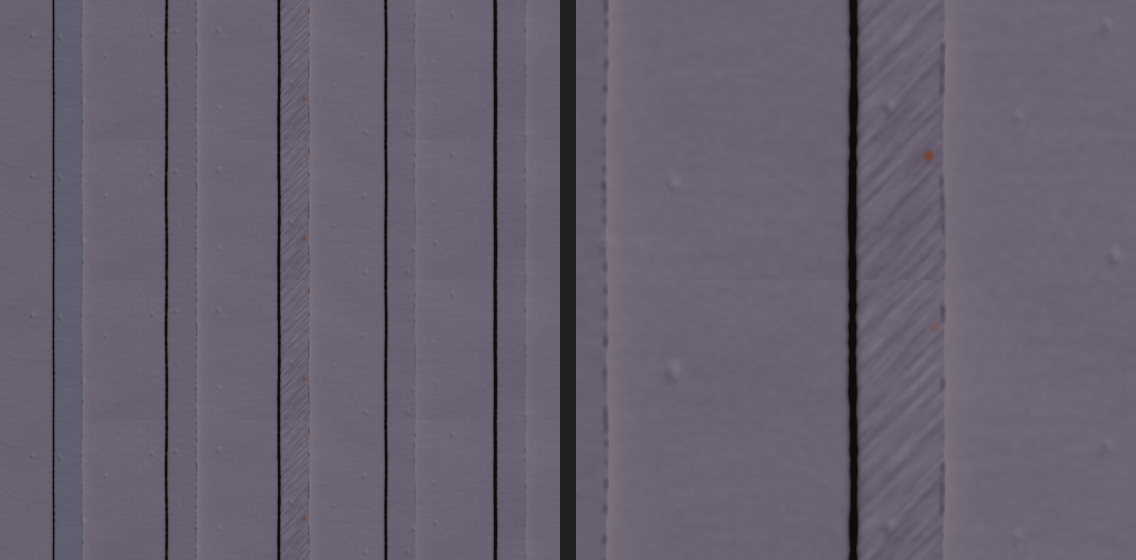
Left, the full canvas; right, a detail of the centre.
Give the GLSL for this texture, as a Shadertoy shader.

```glsl
// Painted vertical cladding: five boards across, each with a dark groove, a narrow
// strip and a pale raised lip. Surface wear is built from gradient noise in a tile
// that repeats four times up the canvas, leaving faint seams between the rows.

const float ROWS = 4.0;
const int BOARDS = 5;
const vec3 PAINT = vec3(0.415, 0.383, 0.445);
const vec3 COOL_PAINT = vec3(0.385, 0.382, 0.450);
const vec3 LIP = vec3(0.485, 0.445, 0.470);
const vec3 GROOVE = vec3(0.055, 0.047, 0.035);
const vec3 RUST = vec3(0.46, 0.25, 0.17);

// Per board: groove position, groove half width, strip width, lip strength
const vec4 LAYOUT[BOARDS] = vec4[BOARDS](
    vec4(0.0955, 0.0013, 0.052, 0.75),
    vec4(0.2970, 0.0021, 0.055, 0.90),
    vec4(0.4980, 0.0024, 0.055, 0.80),
    vec4(0.6890, 0.0023, 0.053, 0.55),
    vec4(0.8845, 0.0030, 0.055, 0.60));

vec2 hash2(vec2 cell) {
    vec3 q = fract(cell.xyx * vec3(0.1031, 0.1030, 0.0973));
    q += dot(q, q.yzx + 33.33);
    return fract((q.xx + q.yz) * q.zy);
}

float cornerSlope(vec2 cell, vec2 offset) {
    float angle = 6.2832 * hash2(cell).x;
    return dot(vec2(cos(angle), sin(angle)), offset);
}

float gradientNoise(vec2 p) {
    vec2 i = floor(p), f = fract(p);
    vec2 u = f * f * f * (f * (f * 6.0 - 15.0) + 10.0);
    vec2 e = vec2(1.0, 0.0);
    return mix(mix(cornerSlope(i, f), cornerSlope(i + e, f - e), u.x),
               mix(cornerSlope(i + e.yx, f - e.yx), cornerSlope(i + 1.0, f - 1.0), u.x), u.y);
}

// Sparse dents, shaded dark on one side and light on the other
float dents(vec2 p, float density) {
    vec2 cell = floor(p);
    vec2 q = fract(p) - mix(vec2(0.3), vec2(0.7), hash2(cell + 17.0));
    q += 0.06 * gradientNoise(p * 9.0);
    vec2 chance = hash2(cell + 51.0);
    float size = mix(90.0, 220.0, chance.y);
    return step(chance.x, density) * (q.x + q.y) * exp(-size * dot(q, q * vec2(1.0, 0.6)));
}

// Broad mottling, horizontal grain and fine paint texture
float paintRelief(vec2 p) {
    return 0.016 * gradientNoise(p * vec2(7.0, 13.0))
         + 0.012 * gradientNoise(p * vec2(22.0, 110.0))
         + 0.016 * gradientNoise(p * vec2(130.0, 190.0))
         + 0.010 * gradientNoise(p * 310.0);
}

// Strokes of a brush rising to the right
float brushStrokes(vec2 p) {
    vec2 q = vec2(p.x + p.y, p.y - p.x) * 0.7071;
    return 0.060 * gradientNoise(q * vec2(24.0, 210.0))
         + 0.030 * gradientNoise(q * vec2(50.0, 380.0) + 9.0);
}

float softDisc(vec2 p, vec2 center, float radius, float blur) {
    return 1.0 - smoothstep(radius - blur, radius + blur, length(p - center));
}

void mainImage(out vec4 fragColor, in vec2 fragCoord) {
    vec2 uv = fragCoord / iResolution.xy;
    vec2 p = vec2(uv.x, fract(uv.y * ROWS) / ROWS);
    float blur = max(0.0008, 0.7 / iResolution.y);

    vec3 color = PAINT + paintRelief(p) + 0.7 * dents(p * 24.0, 0.13);
    color += 0.010 * (smoothstep(0.0, 0.6, p.x) - 0.5);
    color += 0.006 * (p.y * ROWS - 0.5);

    float grooveMask = 0.0, grooveShadow = 0.0;
    for (int i = 0; i < BOARDS; i++) {
        vec4 board = LAYOUT[i];
        float seed = float(i) * 7.3;
        float x = p.x - board.x;
        x -= round(x);

        // Narrow strip between groove and lip
        float ragged = gradientNoise(vec2(seed, p.y * 110.0));
        float lipX = x - board.z - 0.0015 * ragged
                   - 0.002 * gradientNoise(vec2(seed + 3.0, p.y * 14.0));
        float onBoard = smoothstep(-blur, blur, lipX);
        float strip = smoothstep(-blur, blur, x) * (1.0 - onBoard);
        color -= 0.008 * strip;
        if (i == 0) color = mix(color, color + COOL_PAINT - PAINT, strip);
        if (i == 2) color += strip * brushStrokes(p);

        // Pale lip, its wide glow, and the chipped shadow beside it
        float wear = 0.75 + 0.6 * gradientNoise(vec2(seed + 5.0, p.y * 26.0));
        float glow = onBoard * exp(-max(lipX, 0.0) / 0.007);
        color = mix(color, LIP, clamp(glow * board.w * wear, 0.0, 1.0));
        color += 0.015 * onBoard * exp(-max(lipX, 0.0) / 0.045);
        float chip = smoothstep(-0.1, 0.5, ragged) * exp(-pow((lipX + 0.002) / 0.0014, 2.0));
        color -= 0.11 * board.w * chip;

        // Groove with a slightly wandering, rough edge
        float wander = 0.0016 * gradientNoise(vec2(seed + 1.0, p.y * 9.0));
        float rough = 0.0008 * gradientNoise(vec2(seed + 2.0, p.y * 150.0));
        float edge = abs(x - wander) - board.y - rough;
        grooveMask = max(grooveMask, 1.0 - smoothstep(-blur, blur, edge));
        grooveShadow = max(grooveShadow, exp(-max(edge, 0.0) / 0.0011));
    }

    // Rusted nail heads, one plain and one almost painted over
    color = mix(color, RUST, 0.80 * softDisc(p, vec2(0.543, 0.074), 0.0030, 0.0016));
    color = mix(color, RUST, 0.25 * softDisc(p, vec2(0.547, 0.222), 0.0030, 0.0020));

    color = mix(color, GROOVE, max(grooveMask, 0.55 * grooveShadow));
    fragColor = vec4(clamp(color, 0.0, 1.0), 1.0);
}
```
